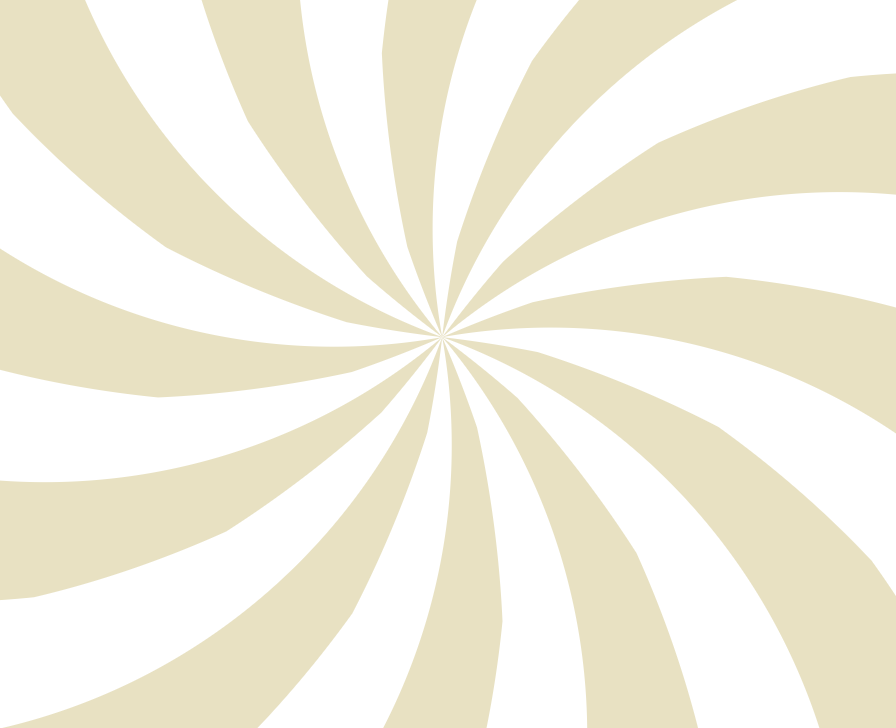
Write a WebGL 2 fragment shader that draws this background.

```glsl
#version 300 es
precision highp float;
// Draws a swirling sunburst of twelve beige arms curving out over white.

uniform vec2 u_resolution;
out vec4 fragColor;

const vec3 WHITE = vec3(1.0);
const vec3 BEIGE = vec3(0.908, 0.882, 0.761);

// Lengths are in canvas heights, angles in degrees
const vec2 CENTER = vec2(0.4935, 0.5369);   // fraction of the canvas
const float ARMS = 12.0;
const float ARC_DIAMETER = 1.695;           // circle that every edge follows
const float SMOOTH_EDGE = 10.1;             // start angle of the smooth edge
const float KINKED_EDGE = 25.6;             // start angle of the kinked edge
const float FIRST_KINK = 0.133;             // radius of the innermost kink
const float KINK_SPACING = 0.266;
const float INNER_SAG = 0.0013;
const float OUTER_SAG = 0.0051;

// Inward sag of the kinked edge between two neighbouring kinks
float kinkSag(float radius) {
    bool inner = radius < FIRST_KINK;
    float along = inner ? radius / FIRST_KINK
                        : fract((radius - FIRST_KINK) / KINK_SPACING);
    float depth = inner ? INNER_SAG : OUTER_SAG;
    return 4.0 * along * (1.0 - along) * depth;
}

// Signed distance to the nearest arm edge, positive inside the arm
float armDistance(vec2 p) {
    float radius = max(length(p), 1e-5);
    float bend = min(radius / ARC_DIAMETER, 0.999);

    // Undo the twist, then fold all arms onto one sector
    float angle = atan(p.y, p.x) + asin(bend);
    float sector = radians(360.0 / ARMS);
    float lower = radians(SMOOTH_EDGE);
    float upper = radians(KINKED_EDGE) - kinkSag(radius) / radius;
    float middle = 0.5 * (lower + upper);
    float offset = mod(angle - middle + 0.5 * sector, sector) - 0.5 * sector;

    // Turn the angular gap into a distance across the slanted edge
    float gap = 0.5 * (upper - lower) - abs(offset);
    return gap * radius * sqrt(1.0 - bend * bend);
}

void main() {
    vec2 p = (gl_FragCoord.xy - CENTER * u_resolution) / u_resolution.y;
    float coverage = clamp(armDistance(p) * u_resolution.y + 0.5, 0.0, 1.0);
    fragColor = vec4(mix(WHITE, BEIGE, coverage), 1.0);
}
```
